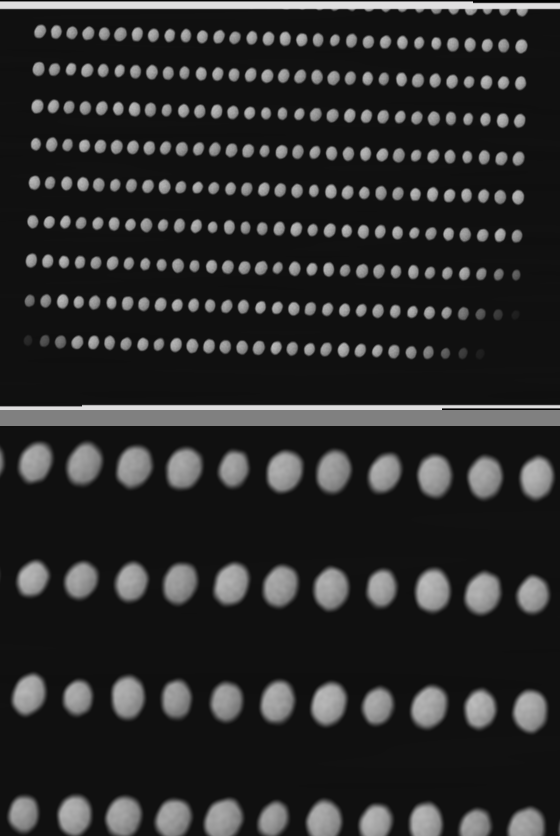
Top: the whole. Bottom: its middle third, enlarged.
Write a Shadertoy shader that draws this pattern.

```glsl
// Rows of soft grey oval studs on near-black, between two pale strips.
// A gently sheared, widening grid is inverted to find the nearest stud;
// hashes vary each stud, gradient noise roughens it, lower corners fade out.

// Lengths are in canvas heights, with y measured downwards from the top.
const vec2  GRID_START = vec2(0.0979, 0.0770);
const vec2  PITCH      = vec2(0.0391, 0.0900);
const vec2  WIDENING   = vec2(0.000047, 0.00053);  // pitch gain per column, row
const float ROW_SPREAD = 0.000053;                 // column pitch gain per row
const float ROW_SHIFT  = -0.00356;
const float COL_DROP   = 0.00123;
const vec2  LAST_CELL  = vec2(29.0, 8.0);
const float FIRST_ROW  = -1.0;                     // partly behind the top strip

const vec2  STUD_RADIUS = vec2(0.0130, 0.0162);
const float STUD_LEAN   = 0.25;
const float EDGE_BLUR   = 0.0030;
const vec2  LIGHT_DIR   = vec2(-0.75, -0.66);

const vec3 GROUND = vec3(0.063);
const vec3 STRIP  = vec3(0.88, 0.875, 0.88);
const vec3 BORDER = vec3(0.005);

const float TOP_STRIP_END = 0.0220;
const vec2  TOP_STEP      = vec2(0.0035, 0.0072);  // outer edge, left and right
const vec2  BOTTOM_START  = vec2(0.9910, 0.9880);  // inner edge, left and right
const vec2  BOTTOM_END    = vec2(1.0100, 0.9960);  // outer edge, left and right
const vec3  STEP_AT       = vec3(0.844, 0.147, 0.790);  // fractions of the width

vec2 hash2(vec2 p) {
    vec3 h = fract(p.xyx * vec3(0.1031, 0.1030, 0.0973));
    h += dot(h, h.yzx + 33.33);
    return fract((h.xx + h.yz) * h.zy);
}

float cornerSlope(vec2 corner, vec2 offset) {
    return dot(hash2(corner) * 2.0 - 1.0, offset);
}

float gradientNoise(vec2 p) {
    vec2 i = floor(p), f = fract(p);
    vec2 w = f * f * f * (f * (f * 6.0 - 15.0) + 10.0);
    vec2 e = vec2(1.0, 0.0);
    float a = mix(cornerSlope(i, f), cornerSlope(i + e, f - e), w.x);
    float b = mix(cornerSlope(i + e.yx, f - e.yx), cornerSlope(i + e.xx, f - e.xx), w.x);
    return mix(a, b, w.y);
}

vec2 studCentre(vec2 cell) {
    vec2 pitch = PITCH + WIDENING * cell + vec2(ROW_SPREAD * cell.y, 0.0);
    return GRID_START + cell * pitch + vec2(ROW_SHIFT * cell.y, COL_DROP * cell.x);
}

// Fixed-point inverse of studCentre, rounded to a whole cell
vec2 nearestCell(vec2 p) {
    vec2 cell = vec2(0.0);
    for (int i = 0; i < 4; i++) {
        vec2 pitch = PITCH + WIDENING * cell + vec2(ROW_SPREAD * cell.y, 0.0);
        cell.y = (p.y - GRID_START.y - COL_DROP * cell.x) / pitch.y;
        cell.x = (p.x - GRID_START.x - ROW_SHIFT * cell.y) / pitch.x;
    }
    return clamp(round(cell), vec2(0.0, FIRST_ROW), LAST_CELL);
}

// Brightness falls away towards both lower corners of the grid
float cornerFade(vec2 cell) {
    float lift = 2.0 * (LAST_CELL.y - cell.y);
    return smoothstep(-1.5, 4.0, cell.x + lift)
         * smoothstep(0.8, 7.0, LAST_CELL.x - cell.x + lift);
}

// x: grey tone, y: coverage
vec2 stud(vec2 p, float pixel) {
    vec2 cell = nearestCell(p);
    vec2 shapeRnd = hash2(cell + 17.0), toneRnd = hash2(cell + 71.0);
    float fade = cornerFade(cell);
    float size = mix(0.86, 1.08, sqrt(shapeRnd.x)) * mix(0.72, 1.0, fade);
    float angle = STUD_LEAN + (shapeRnd.y - 0.5) * 0.5;

    vec2 jitter = (toneRnd - 0.5) * 0.0018;
    vec2 offset = p - studCentre(cell) - jitter;
    float c = cos(angle), s = sin(angle);
    vec2 local = vec2(c * offset.x + s * offset.y, c * offset.y - s * offset.x);
    vec2 radius = STUD_RADIUS * size;
    radius.x *= mix(0.95, 1.05, toneRnd.y);
    vec2 unit = local / radius;

    float wobble = 0.10 * gradientNoise(unit * 1.3 + cell * 7.3);
    float dist = (length(unit) - 1.0 + wobble) * radius.x;
    float blur = max(EDGE_BLUR, pixel);
    float cover = smoothstep(blur, -blur, dist);

    float tone = 0.64 + 0.11 * dot(offset / radius, LIGHT_DIR) - 0.09 * dot(unit, unit);
    tone += (toneRnd.x - 0.5) * 0.09 + 0.05 * gradientNoise(p * 190.0);
    return vec2(tone, cover * fade);
}

// Antialiased coverage of the range from lo to hi
float band(float v, float lo, float hi, float pixel) {
    return smoothstep(lo - pixel, lo + pixel, v) * smoothstep(hi + pixel, hi - pixel, v);
}

void mainImage(out vec4 fragColor, in vec2 fragCoord) {
    float pixel = 1.0 / iResolution.y;
    vec2 p = vec2(fragCoord.x, iResolution.y - fragCoord.y) * pixel;
    float across = fragCoord.x / iResolution.x;

    // Ground with faint horizontal banding
    vec3 col = GROUND + 0.008 * gradientNoise(vec2(p.x * 2.0, p.y * 38.0));
    vec2 s = stud(p, pixel);
    col = mix(col, vec3(s.x), s.y);

    // Stepped strips along the top and bottom
    vec3 right = step(STEP_AT, vec3(across));
    float topEdge = mix(TOP_STEP.x, TOP_STEP.y, right.x);
    float lowEdge = mix(BOTTOM_START.x, BOTTOM_START.y, right.y);
    float lowEnd = mix(BOTTOM_END.x, BOTTOM_END.y, right.z);
    col = mix(col, BORDER, max(step(p.y, TOP_STRIP_END * 0.5), step(lowEdge, p.y)));
    col = mix(col, STRIP, band(p.y, topEdge, TOP_STRIP_END, pixel));
    col = mix(col, STRIP, band(p.y, lowEdge, lowEnd, pixel));
    fragColor = vec4(col, 1.0);
}
```
